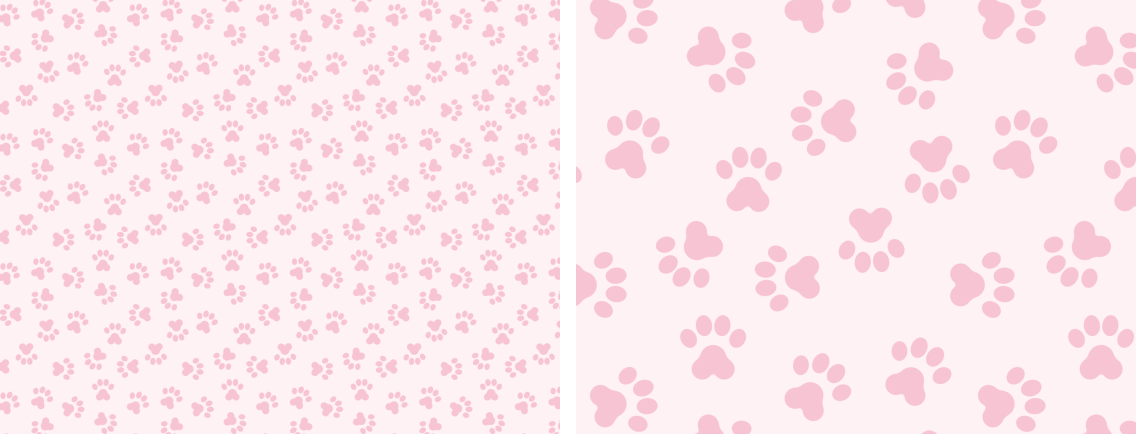
Left: the whole. Right: its middle third, enlarged.
A Shadertoy shader for this pattern:

```glsl
// Pink paw prints turned in many directions, on a repeating square tile.

const float TILES_DOWN = 3.356;   // tiles per canvas height
const float PAW_SIZE = 0.0565;    // half width of the main pad, in tiles
const int PAW_COUNT = 14;

const vec3 BACKGROUND = vec3(1.0, 0.95, 0.96);
const vec3 PINK = vec3(0.97, 0.77, 0.83);

// Pad centre (x right, y down, in tiles) and clockwise heading in degrees
const vec3 PAWS[PAW_COUNT] = vec3[PAW_COUNT](
    vec3(0.797, 0.053, 0.0),   vec3(0.301, 0.109, 30.0),
    vec3(0.529, 0.162, 78.0),  vec3(0.041, 0.147, 34.0),
    vec3(0.785, 0.247, 120.0), vec3(0.358, 0.288, 232.0),
    vec3(0.120, 0.431, 266.0), vec3(0.362, 0.518, 169.0),
    vec3(0.578, 0.525, 23.0),  vec3(0.887, 0.620, 2.0),
    vec3(0.203, 0.699, 178.0), vec3(0.452, 0.853, 90.0),
    vec3(0.763, 0.747, 223.0), vec3(0.027, 0.834, 268.0));

float smoothMin(float a, float b, float k) {
    float h = max(k - abs(a - b), 0.0) / k;
    return min(a, b) - 0.25 * h * h * k;
}

// Approximate distance to an ellipse whose long axis leans clockwise
float leaningEllipse(vec2 p, vec2 radii, float lean) {
    float c = cos(lean), s = sin(lean);
    p = vec2(c * p.x - s * p.y, s * p.x + c * p.y);
    float k = length(p / radii);
    return k * (k - 1.0) / max(length(p / (radii * radii)), 1e-4);
}

// Paw pointing up, with its main pad centred on the origin
float pawDistance(vec2 p) {
    // Main pad: one round top blended into two lower lobes
    vec2 m = vec2(abs(p.x), p.y);
    float crown = length(p - vec2(0.0, 0.2)) - 0.6;
    float rightLobe = length(p - vec2(0.5, -0.3)) - 0.48;
    float leftLobe = length(p - vec2(-0.5, -0.3)) - 0.48;
    float pad = smoothMin(crown, smoothMin(rightLobe, leftLobe, 0.25), 0.25);

    // Toes, mirrored about the vertical axis
    float inner = leaningEllipse(m - vec2(0.42, 1.68), vec2(0.37, 0.48), 0.12);
    float outer = leaningEllipse(m - vec2(1.12, 1.1), vec2(0.36, 0.45), 0.5);
    return min(pad, min(inner, outer));
}

// Distance to the nearest paw of the wrapped tile, in paw units
float pawField(vec2 tilePos) {
    float nearest = 1e3;
    for (int i = 0; i < PAW_COUNT; i++) {
        vec2 offset = fract(tilePos - PAWS[i].xy + 0.5) - 0.5;
        float heading = radians(PAWS[i].z);
        vec2 forward = vec2(sin(heading), -cos(heading));
        vec2 right = vec2(cos(heading), sin(heading));
        vec2 local = vec2(dot(offset, right), dot(offset, forward)) / PAW_SIZE;
        nearest = min(nearest, pawDistance(local));
    }
    return nearest;
}

void mainImage(out vec4 fragColor, in vec2 fragCoord) {
    // Tile coordinates measured from the upper left corner
    float scale = TILES_DOWN / iResolution.y;
    vec2 tilePos = vec2(fragCoord.x, iResolution.y - fragCoord.y) * scale;

    // Edge smoothing about one pixel wide
    float edge = 0.75 * scale / PAW_SIZE;
    float ink = 1.0 - smoothstep(-edge, edge, pawField(tilePos));
    fragColor = vec4(mix(BACKGROUND, PINK, ink), 1.0);
}
```
